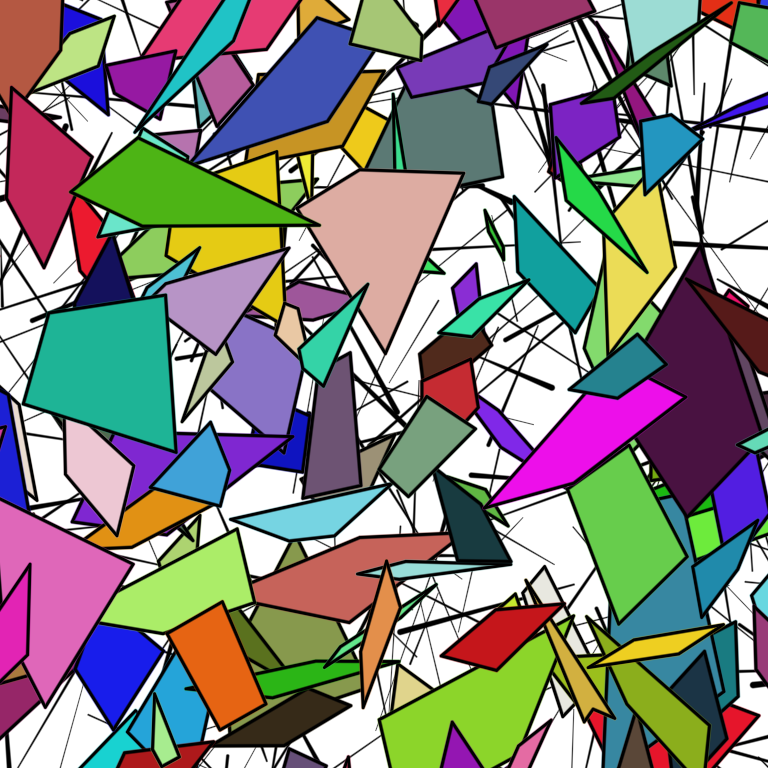
Reproduce this background procedurally as a Shadertoy shader.

```glsl
// Overlapping, randomly coloured four-cornered shards with black outlines,
// scattered over white ground criss-crossed by tapering black strokes.
// Shards are signed polygon distances, painted from back to front.

// Four hashed values in 0..1 for an item number and a channel.
vec4 random4(int item, int channel) {
    uvec4 v = uvec4(item, channel, item + 37 * channel, 71) * 1664525u + 1013904223u;
    v.x += v.y * v.w; v.y += v.z * v.x; v.z += v.x * v.y; v.w += v.y * v.z;
    v ^= v >> 16u;
    v.x += v.y * v.w; v.y += v.z * v.x; v.z += v.x * v.y; v.w += v.y * v.z;
    return vec4(v >> 8u) / 16777216.0;
}

// Evenly spread but jittered centre, reaching a little past the canvas.
vec2 scatter(int item, vec2 jitter) {
    vec2 even = fract(0.5 + float(item) * vec2(0.75488, 0.56984));
    return -0.1 + 1.2 * even + 0.14 * (jitter - 0.5);
}

mat2 rotation(float angle) {
    float c = cos(angle), s = sin(angle);
    return mat2(c, s, -s, c);
}

// Distance to a stroke whose half width shrinks towards its far end.
float strokeDistance(vec2 p, vec2 a, vec2 b, float halfWidth) {
    vec2 pa = p - a, ba = b - a;
    float along = clamp(dot(pa, ba) / dot(ba, ba), 0.0, 1.0);
    return length(pa - ba * along) - halfWidth * (1.0 - 0.7 * along);
}

// Signed distance to a quadrilateral, negative inside.
float quadDistance(vec2 p, vec2 corner[4]) {
    float nearest = 1e3, side = 1.0;
    for (int i = 0, j = 3; i < 4; j = i, i++) {
        vec2 edge = corner[j] - corner[i], w = p - corner[i];
        vec2 gap = w - edge * clamp(dot(w, edge) / dot(edge, edge), 0.0, 1.0);
        nearest = min(nearest, dot(gap, gap));
        bvec3 crossing = bvec3(p.y >= corner[i].y, p.y < corner[j].y,
                               edge.x * w.y > edge.y * w.x);
        if (all(crossing) || !any(crossing)) side = -side;
    }
    return side * sqrt(nearest);
}

void mainImage(out vec4 fragColor, in vec2 fragCoord) {
    vec2 p = fragCoord / iResolution.y;
    float pixel = 1.0 / iResolution.y;
    vec3 color = vec3(1.0);

    // Black strokes on the white ground
    for (int i = 0; i < 300; i++) {
        vec4 place = random4(i, 1), shape = random4(i, 2);
        vec2 center = -0.1 + 1.2 * place.xy;
        float angle = 6.2832 * place.z;
        vec2 reach = mix(0.03, 0.17, shape.x) * vec2(cos(angle), sin(angle));
        float d = strokeDistance(p, center - reach, center + reach,
                                 mix(0.0009, 0.0042, shape.y * shape.y));
        color *= smoothstep(-pixel, pixel, d);
    }

    // Outlined shards
    for (int i = 0; i < 165; i++) {
        vec4 place = random4(i, 3);
        vec2 center = scatter(i, place.xy);
        if (distance(p, center) > 0.27) continue;

        vec4 shape = random4(i, 4), radius = random4(i, 5), turn = random4(i, 6);
        float halfLength = mix(0.07, 0.18, shape.x);
        vec2 size = halfLength * vec2(1.0, mix(0.1, 0.85, shape.y));
        mat2 tilt = rotation(1.2 + 2.5 * (shape.z - 0.5));
        vec2 corner[4];
        for (int k = 0; k < 4; k++) {
            float angle = 1.5708 * (float(k) + 0.7 * (turn[k] - 0.5));
            vec2 offset = size * vec2(cos(angle), sin(angle));
            corner[k] = center + tilt * offset * mix(0.28, 1.35, radius[k]);
        }
        float d = quadDistance(p, corner);
        vec3 fill = mix(vec3(0.02), vec3(0.95), smoothstep(-0.15, 1.1, random4(i, 7).xyz));
        vec3 shard = fill * smoothstep(-pixel, pixel, abs(d) - 0.0023);
        color = mix(color, shard, 1.0 - smoothstep(-pixel, pixel, d - 0.0023));
    }

    fragColor = vec4(color, 1.0);
}
```
